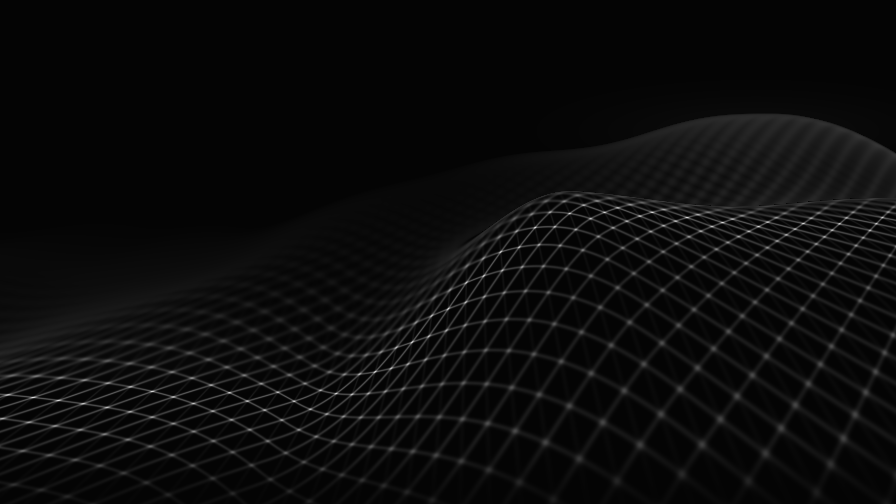
Write a Shadertoy shader that draws this background.

```glsl
#define HORIZON 0.80
#define EYE_HEIGHT 1.35
#define CENTER_X 0.89
#define FOCUS 2.3
#define NEAR_BLUR 0.017
#define FAR_BLUR 0.045
#define CELL 0.106
#define COLUMN_LEAN 0.92
#define ROW_TURN 0.76
#define LINE_WIDTH 0.0016
#define LINE_GAIN 0.245
#define BACKDROP 0.014

float bell(float d, float width) {
    d /= width;
    return exp(-d * d);
}

// Height of the terrain at ground position (side, depth)
float terrain(float side, float depth) {
    float crest = 0.81 * smoothstep(-0.68, 0.65, side)
                * bell(depth - 2.5, depth < 2.5 ? 1.6 : 0.8);
    float farHill = 1.25 * bell(side - 2.9, side < 2.9 ? 2.3 : 1.6) * bell(depth - 4.5, 1.0);
    float saddle = 0.5 * bell(side + 0.2, 1.5) * bell(depth - 4.5, 1.3);
    float leftHump = 0.13 * bell(side + 1.6, 0.8) * bell(depth - 3.1, 0.6);
    float basin = 0.2 * bell(side + 3.0, 0.9) * bell(depth - 3.0, 0.9);
    float hollow = 0.06 * bell(side + 0.8, 0.5) * bell(depth - 2.7, 0.5);
    float swell = 0.02 * sin(4.0 * side - 0.9) + 0.015 * sin(2.3 * side + 2.7 * depth);
    return crest + farHill + saddle + leftHump - basin - hollow + swell;
}

// Canvas height at which a depth slice of the terrain appears
float project(float x, float depth) {
    float side = (x - CENTER_X) * depth;
    return HORIZON - (EYE_HEIGHT - terrain(side, depth)) / depth;
}

// Repeated blurred line that settles to its mean when cells are tiny
float gridLine(float coord, float slope, float radius) {
    float spread = slope * radius;
    float d = abs(fract(coord - 0.5) - 0.5);
    float lines = bell(d, spread) * LINE_WIDTH / radius;
    float average = min(LINE_WIDTH * slope * 1.77, 0.6);
    return mix(lines, average, smoothstep(0.35, 0.75, spread));
}

// Nearest visible depth, or a negative value over open background
float findDepth(vec2 p) {
    float before = 1.0;
    float after = 1.0;
    bool hit = false;
    for (int i = 0; i < 84; i++) {
        after = before * 1.025;
        if (project(p.x, after) >= p.y) {
            hit = true;
            break;
        }
        before = after;
    }
    if (!hit) return -1.0;
    for (int i = 0; i < 9; i++) {
        float middle = 0.5 * (before + after);
        if (project(p.x, middle) >= p.y) after = middle;
        else before = middle;
    }
    return after;
}

float mesh(vec2 p, float depth) {
    // Change of the ground position across the canvas
    float e = 0.002;
    float rise = (project(p.x, depth + e) - project(p.x, depth - e)) / (2.0 * e);
    float tilt = (project(p.x + e, depth) - project(p.x - e, depth)) / (2.0 * e);
    vec2 depthGrad = vec2(-tilt, 1.0) / max(rise, 0.02);
    float offset = p.x - CENTER_X;
    float side = offset * depth;
    vec2 sideGrad = vec2(depth, 0.0) + offset * depthGrad;

    // Leaning columns, and rows that flatten towards the left
    float growth = exp((side + 0.8) / 0.4);
    float bend = 0.15 * side + 0.4 * log(1.0 + growth);
    vec2 bendGrad = (0.15 + growth / (1.0 + growth)) * sideGrad;
    vec2 column = vec2(cos(COLUMN_LEAN), -sin(COLUMN_LEAN)) / CELL;
    vec2 row = vec2(sin(ROW_TURN), cos(ROW_TURN)) / CELL;
    vec2 grid = vec2(dot(column, vec2(side, depth)), dot(row, vec2(bend, depth)));
    vec2 gradU = column.x * sideGrad + column.y * depthGrad;
    vec2 gradV = row.x * bendGrad + row.y * depthGrad;
    vec2 slope = vec2(length(gradU), length(gradV));

    // Depth of field
    float defocus = 1.0 / depth - 1.0 / FOCUS;
    float blur = defocus > 0.0 ? NEAR_BLUR * defocus : -FAR_BLUR * defocus;
    float radius = max(LINE_WIDTH, 0.6 / iResolution.y) + blur;

    float ink = gridLine(grid.x, slope.x, radius) + gridLine(grid.y, slope.y, radius);
    ink += 0.25 * gridLine(grid.x + grid.y, length(gradU + gradV), radius);

    // Dots at the crossings
    vec2 spread = slope * radius * 1.3;
    vec2 cell = abs(fract(grid - 0.5) - 0.5);
    float dots = bell(cell.x, spread.x) * bell(cell.y, spread.y);
    dots *= 1.0 - smoothstep(0.2, 0.45, max(spread.x, spread.y));
    ink += 0.6 * dots * sqrt(LINE_WIDTH / radius);

    // Light fades with distance, with a lit hill on the right
    float light = exp(-0.95 * max(depth - FOCUS, 0.0));
    light += 0.9 * smoothstep(0.85, 1.5, p.x) * smoothstep(2.5, 3.5, depth);
    light *= 1.0 + 0.3 * (1.0 - smoothstep(1.1, 2.0, depth));
    light *= 1.0 + 0.3 * bell(defocus, 0.06);
    light *= 1.0 - smoothstep(4.8, 7.0, depth);
    light *= 0.4 + 0.6 * smoothstep(0.0, 0.14, p.y);
    float softEdge = smoothstep(0.0, 1.1 * sqrt(radius), rise);
    return LINE_GAIN * ink * light * softEdge;
}

void mainImage(out vec4 fragColor, in vec2 fragCoord) {
    vec2 p = fragCoord / iResolution.y;
    p.x *= 16.0 / 9.0 * iResolution.y / iResolution.x;
    float shade = BACKDROP;
    shade += 0.03 * bell(p.x - 1.5, 0.3) * bell(p.y - 0.74, 0.07);
    shade += 0.015 * bell(p.x - 0.25, 0.3) * bell(p.y - 0.31, 0.1);
    float depth = findDepth(p);
    if (depth > 0.0) shade += mesh(p, depth);
    fragColor = vec4(vec3(min(shade, 0.85)), 1.0);
}
```
